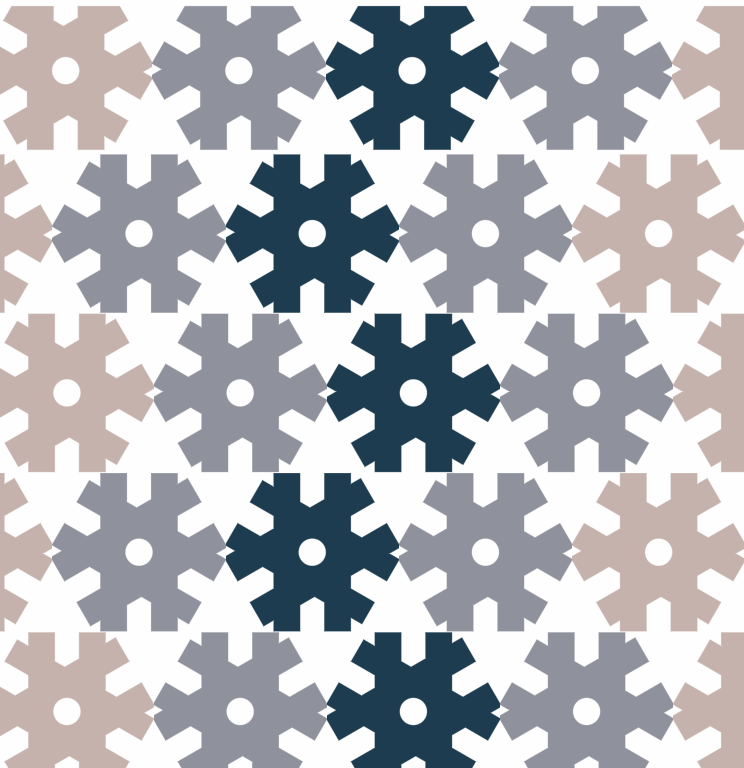
A Shadertoy shader for this pattern:

```glsl
// Staggered rows of flat six-toothed gears in rose, grey and navy on white.
// Each gear is the union of three pairs of parallel bars turned by 60 degrees,
// with a round hole; colours cycle along each row. One unit is the row pitch.

const vec3 PAPER = vec3(0.995);
const vec3 NAVY = vec3(0.115, 0.235, 0.31);
const vec3 GREY = vec3(0.56, 0.57, 0.61);
const vec3 ROSE = vec3(0.775, 0.70, 0.68);

// Signed distance to a gear centred at the origin
float gearDistance(vec2 p) {
    float d = length(p) - 0.12;
    for (int k = 0; k < 3; k++) {
        float angle = radians(60.0) * float(k);
        vec2 axis = vec2(sin(angle), cos(angle));
        float across = abs(dot(p, vec2(axis.y, -axis.x)));
        float along = abs(dot(p, axis));
        // Slightly uneven bar widths skew the small nicks at the tooth tips
        float outer = 0.243 + 0.0085 * sin(2.0 * angle);
        float bars = max(max(0.0755 - across, across - outer), along - 0.497);
        d = min(d, bars);
    }
    return max(d, 0.0855 - length(p));
}

vec3 gearColor(int column) {
    int phase = column & 3;
    return phase == 0 ? NAVY : phase == 2 ? ROSE : GREY;
}

void mainImage(out vec4 fragColor, in vec2 fragCoord) {
    float pixel = 4.821 / iResolution.y;
    vec2 p = fragCoord * pixel;
    float topMargin = p.y - 4.783;

    // Staggered grid, with the top row set a little apart
    p.y -= 0.3547;
    float row = round(p.y);
    bool oddRow = (int(row) & 1) == 1;
    p -= vec2(oddRow ? 1.96 : 2.595, row);
    if (row > 3.5) p -= vec2(-0.008, 0.023);

    float column = round(p.x / 1.0873);
    p.x -= column * 1.0873;

    // Gear over paper, trimmed at the top margin
    float d = max(gearDistance(p), topMargin);
    float coverage = 1.0 - smoothstep(-0.8 * pixel, 0.8 * pixel, d);
    fragColor = vec4(mix(PAPER, gearColor(int(column)), coverage), 1.0);
}
```
